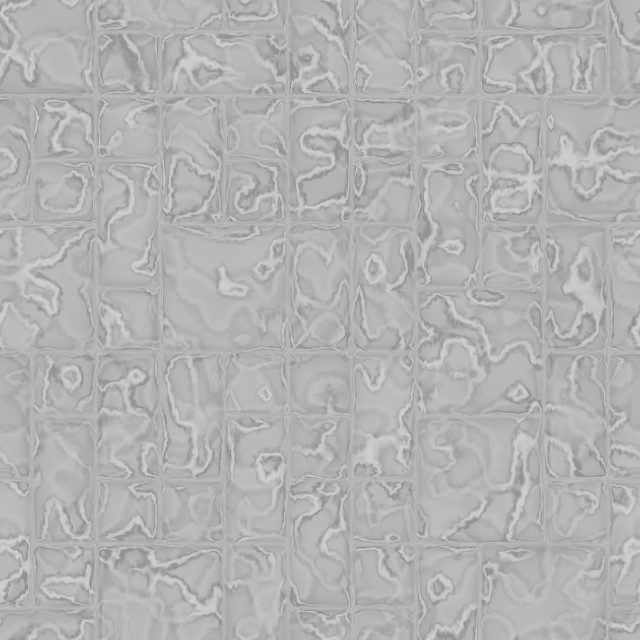
A WebGL 2 fragment shader for this texture:

```glsl
#version 300 es
precision highp float;
// Grey panels of one or two grid cells per side, packed on a wrapping 10 x 10 grid.
// Each panel carries its own ragged relief: contours of a noise field drawn as a
// pale ridge between dark flanks, squeezed into thin streaks along the panel rim.

#define CELLS 10
#define GRID_SHIFT 0.05
#define DOUBLE_CHANCE 0.46
#define RELIEF_SCALE 3.1
#define RIDGE_WIDTH 0.10
#define RAGGEDNESS 0.26
#define RIM_WIDTH 0.085
#define RIM_SQUEEZE 0.36
#define GROUT_HALF 0.040
#define LIGHT 0.805
#define BASE 0.722
#define DARK 0.575

uniform vec2 u_resolution;
out vec4 fragColor;

float hash(vec2 p) {
  vec3 q = fract(vec3(p.xyx) * 0.1031);
  q += dot(q, q.yzx + 33.33);
  return fract((q.x + q.y) * q.z);
}

// Linear interpolation keeps the contours angular.
float noise(vec2 p) {
  vec2 i = floor(p), f = p - i;
  return mix(mix(hash(i), hash(i + vec2(1, 0)), f.x),
             mix(hash(i + vec2(0, 1)), hash(i + vec2(1, 1)), f.x), f.y);
}

struct Panel { vec2 local; vec2 size; vec2 id; };

// Greedy packing: each free cell grows right and up where its hash and room allow.
Panel findPanel(vec2 g) {
  int taken[CELLS];
  for (int r = 0; r < CELLS; r++) taken[r] = 0;
  for (int i = 0; i < CELLS * CELLS; i++) {
    int r = (i / CELLS + 8) % CELLS;
    int c = (i + 3 * r) % CELLS;
    if (((taken[r] >> c) & 1) == 1) continue;
    int right = (c + 1) % CELLS, above = (r + 1) % CELLS;
    vec2 id = vec2(c, r);
    bool wide = hash(id + 17.0) < DOUBLE_CHANCE && ((taken[r] >> right) & 1) == 0;
    int mask = (1 << c) | (wide ? (1 << right) : 0);
    bool tall = hash(id + 71.0) < DOUBLE_CHANCE && (taken[above] & mask) == 0;
    taken[r] |= mask;
    if (tall) taken[above] |= mask;
    vec2 size = vec2(wide ? 2.0 : 1.0, tall ? 2.0 : 1.0);
    vec2 local = mod(g - id, float(CELLS));
    if (all(lessThan(local, size))) return Panel(local, size, id);
  }
  return Panel(fract(g), vec2(1), floor(g));
}

// Approximate signed distance to a level line of the noise field.
float contour(vec2 p, float level) {
  const vec2 e = vec2(0.08, 0.0);
  float n = noise(p);
  vec2 slope = vec2(noise(p + e.xy) - n, noise(p + e.yx) - n) / e.x;
  return (n - level) / max(length(slope), 0.35);
}

float band(float d, float center, float width) {
  float t = (d - center) / width;
  return exp(-t * t);
}

float roundBox(vec2 p, vec2 halfSize, float radius) {
  vec2 q = abs(p) - halfSize + radius;
  return length(max(q, 0.0)) + min(max(q.x, q.y), 0.0) - radius;
}

void main() {
  vec2 uv = gl_FragCoord.xy / u_resolution;
  Panel panel = findPanel(mod((uv - GRID_SHIFT) * float(CELLS), float(CELLS)));
  vec2 seed = 40.0 + panel.id * 13.0;

  // Squeeze the relief towards the rim, then roughen it.
  vec2 p = panel.local + RIM_SQUEEZE * (exp((panel.local - panel.size) / RIM_WIDTH)
         - exp(-panel.local / RIM_WIDTH));
  p = p * RELIEF_SCALE + seed;
  vec2 rough = vec2(noise(p * 5.0), noise(p * 5.0 + 31.7)) - 0.5;
  vec2 q = p + RAGGEDNESS * rough;

  // Main ridges fade in and out; their dark flanks are broken by fine hatching.
  float strength = mix(0.25, 1.0, smoothstep(0.25, 0.6, noise(p * 0.55 + 9.3)));
  float hatch = 0.35 + 0.9 * noise(p * vec2(9.0, 6.0) + 5.1);
  float d = contour(q, 0.52);
  float tone = band(d, 0.0, RIDGE_WIDTH)
             - 0.95 * hatch * band(d, 2.4 * RIDGE_WIDTH, 1.2 * RIDGE_WIDTH)
             - 0.55 * hatch * band(d, -2.1 * RIDGE_WIDTH, RIDGE_WIDTH);
  tone *= strength;

  // Faint second relief and soft differences between the flat plates.
  float faint = contour(q * 0.8 + 57.0, 0.45);
  tone += 0.25 * (band(faint, 0.0, 0.12) - band(faint, 0.25, 0.15));
  tone += 0.3 * (noise(p * 0.7 + 3.7) - 0.5) + 0.12 * (hash(panel.id + 5.0) - 0.5);

  // Shaded rim and soft grout with rounded panel corners.
  vec2 halfSize = 0.5 * panel.size;
  float rim = -roundBox(panel.local - halfSize, halfSize - GROUT_HALF, 0.08);
  tone -= 0.42 * exp(-max(rim, 0.0) / 0.09);
  float grout = 1.0 - smoothstep(-0.035, 0.025, rim);
  float groutTone = 0.05 + 0.5 * (noise(p * 1.7 + 8.0) - 0.5);
  tone = mix(tone, groutTone, 0.75 * grout);

  float grey = tone > 0.0 ? mix(BASE, LIGHT, min(tone, 1.0)) : mix(BASE, DARK, min(-tone, 1.0));
  fragColor = vec4(vec3(grey), 1.0);
}
```
